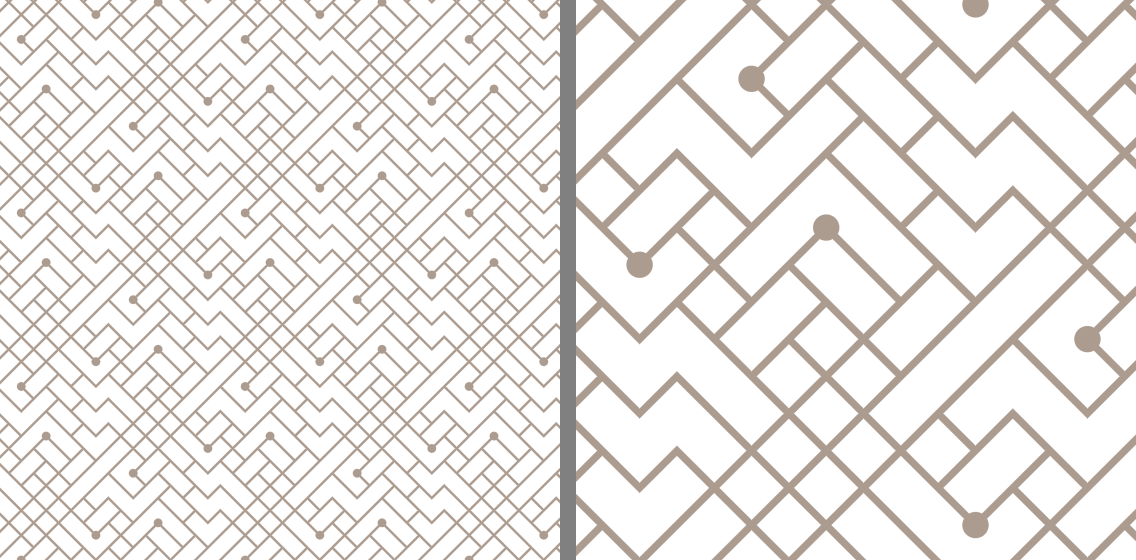
Left: the whole. Right: its middle third, enlarged.
A Shadertoy shader for this pattern:

```glsl
// Diagonal lattice of interlocking line work with round end dots, taupe on white.

#define ORIGIN vec2(0.0824, 0.8411)   // lattice origin on the canvas
#define STEP vec2(0.04443, 0.04427)   // diagonal of one grid cell
#define HALF_LINE 0.069               // half line width, in cell sides
#define DOT_RADIUS 0.25               // dot radius, in cell sides
#define SHIFT 8.0                     // repeats sit at (8,1) and (1,8)
#define RING 63.0                     // cells in one repeat
#define INK vec3(0.675, 0.612, 0.565)
#define PAPER vec3(1.0)

// Spans (start, end) drawn along the rising lines, unrolled onto one ring
const vec2 RISING[12] = vec2[12](
    vec2(-14, -13), vec2(-11, -9), vec2(-7, -6), vec2(-5, -4),
    vec2(-3, 0), vec2(2, 3), vec2(4, 10), vec2(11, 12),
    vec2(13, 15), vec2(16, 19), vec2(21, 23), vec2(25, 48));

// Spans drawn along the falling lines
const vec2 FALLING[13] = vec2[13](
    vec2(-31, -23), vec2(-22, -19), vec2(-18, -14), vec2(-11, -10),
    vec2(-9, -5), vec2(-4, -2), vec2(0, 2), vec2(5, 7),
    vec2(8, 11), vec2(12, 13), vec2(14, 16), vec2(17, 22), vec2(23, 31));

const vec2 DOTS[3] = vec2[3](vec2(0, 0), vec2(-3, 1), vec2(-2, -3));

// Signed distance along the ring from t to a span
float spanDistance(float t, vec2 span) {
    float middle = 0.5 * (span.x + span.y);
    float offset = mod(t - middle + 0.5 * RING, RING) - 0.5 * RING;
    return abs(offset) - 0.5 * (span.y - span.x);
}

// Position along a grid line, wrapped so that all repeats share one ring
float ringPosition(float across, float along) {
    return along - SHIFT * round(across);
}

float lineDistance(vec2 g) {
    float rising = RING, falling = RING;
    float tRise = ringPosition(g.x, g.y);
    float tFall = ringPosition(g.y, g.x);
    for (int i = 0; i < RISING.length(); i++)
        rising = min(rising, spanDistance(tRise, RISING[i]));
    for (int i = 0; i < FALLING.length(); i++)
        falling = min(falling, spanDistance(tFall, FALLING[i]));
    vec2 across = abs(g - round(g));
    // Square caps close the corners
    return min(max(across.x, rising), max(across.y, falling)) - HALF_LINE;
}

// Offset to the nearest lattice repeat
vec2 wrapLattice(vec2 d) {
    vec2 n = round((SHIFT * d - d.yx) / RING);
    return d - SHIFT * n - n.yx;
}

float dotDistance(vec2 g) {
    float d = RING;
    for (int i = 0; i < DOTS.length(); i++)
        d = min(d, length(wrapLattice(g - DOTS[i])));
    return d - DOT_RADIUS;
}

void mainImage(out vec4 fragColor, in vec2 fragCoord) {
    // Turn the canvas into diagonal grid coordinates
    vec2 p = (fragCoord / iResolution.y - ORIGIN) / STEP;
    vec2 g = vec2(p.x - p.y, p.x + p.y);

    // One pixel measured in cell sides
    float pixel = sqrt(2.0) / (STEP.x * iResolution.y);

    float d = min(lineDistance(g), dotDistance(g));
    float ink = 1.0 - smoothstep(-0.7 * pixel, 0.7 * pixel, d);
    fragColor = vec4(mix(PAPER, INK, ink), 1.0);
}
```
